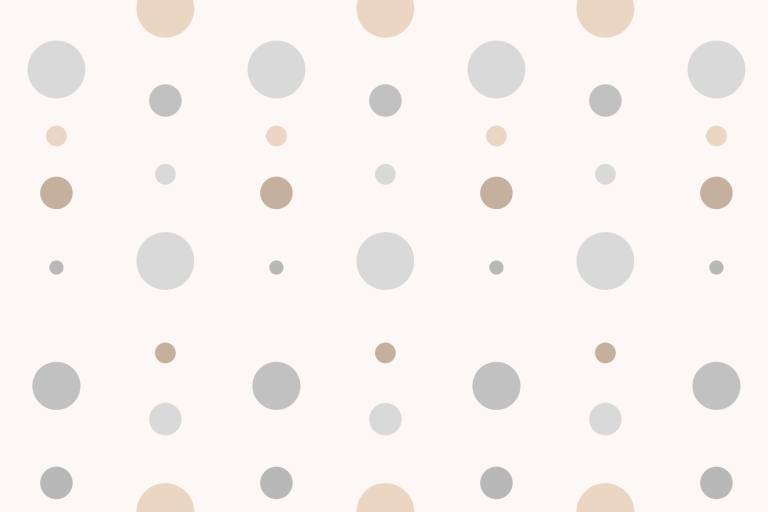
Reproduce this pattern procedurally as a Shadertoy shader.

```glsl
const vec3 PAPER = vec3(0.992, 0.973, 0.961);
const vec2 REPEAT = vec2(0.4297, 0.983);   // tile size in canvas heights
const int DOTS = 6;

// Ink indices
const float PALE = 0.0, SILVER = 1.0, GREY = 2.0, SAND = 3.0, TAN = 4.0;

// Dot radii, in canvas heights
const float HUGE = 0.0564, LARGE = 0.0469, MEDIUM = 0.0317, SMALL = 0.0202, TINY = 0.0138;

// Each dot: height of its centre, radius, ink
const vec3 LEFT_STRAND[DOTS] = vec3[DOTS](
    vec3(0.8643, HUGE, PALE),
    vec3(0.7344, SMALL, SAND),
    vec3(0.6232, MEDIUM, TAN),
    vec3(0.4775, TINY, GREY),
    vec3(0.2463, LARGE, SILVER),
    vec3(0.0568, MEDIUM, GREY));

const vec3 RIGHT_STRAND[DOTS] = vec3[DOTS](
    vec3(0.9830, HUGE, SAND),
    vec3(0.8037, MEDIUM, SILVER),
    vec3(0.6596, SMALL, PALE),
    vec3(0.4902, HUGE, PALE),
    vec3(0.3107, SMALL, TAN),
    vec3(0.1813, MEDIUM, PALE));

vec3 inkColor(int ink) {
    vec3 inks[5] = vec3[5](
        vec3(0.850), vec3(0.757), vec3(0.720),
        vec3(0.920, 0.840, 0.770), vec3(0.770, 0.690, 0.610));
    return inks[ink];
}

// Offset to the nearest copy of the origin on the repeat lattice
vec2 wrapNearest(vec2 offset, vec2 period) {
    return offset - period * floor(offset / period + 0.5);
}

float discMask(vec2 offset, float radius, float pixel) {
    return 1.0 - smoothstep(-0.75 * pixel, 0.75 * pixel, length(offset) - radius);
}

// Paint one vertical strand of dots over the base colour
vec3 paintStrand(vec3 base, vec2 p, float strandX, vec3 strand[DOTS], float pixel) {
    for (int i = 0; i < DOTS; i++) {
        vec2 offset = wrapNearest(p - vec2(strandX, strand[i].x), REPEAT);
        float mask = discMask(offset, strand[i].y, pixel);
        base = mix(base, inkColor(int(strand[i].z)), mask);
    }
    return base;
}

void mainImage(out vec4 fragColor, in vec2 fragCoord) {
    float pixel = 1.0 / iResolution.y;
    vec2 p = fragCoord * pixel;

    vec3 color = paintStrand(PAPER, p, 0.1102, LEFT_STRAND, pixel);
    color = paintStrand(color, p, 0.3230, RIGHT_STRAND, pixel);
    fragColor = vec4(color, 1.0);
}
```
